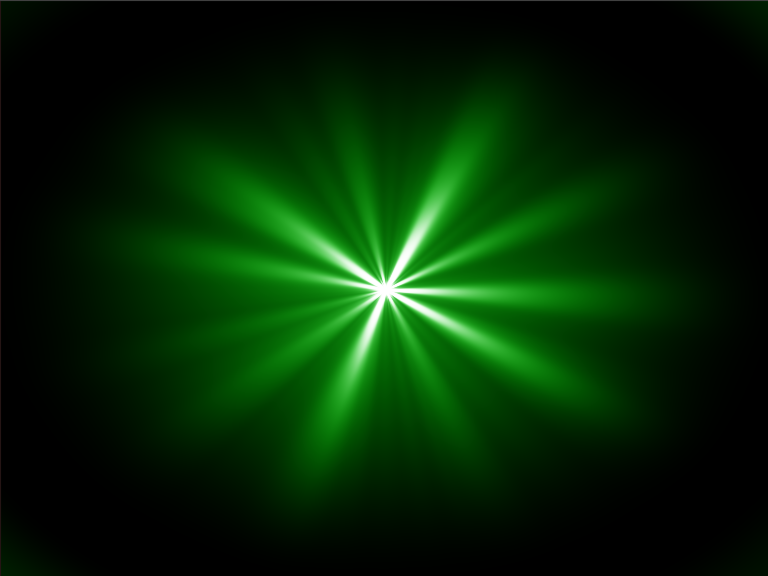
Give the GLSL for this background, as a Shadertoy shader.

```glsl
const float TAU = 6.2831853;
const int RAY_COUNT = 11;

// Each ray: direction in degrees, strength, angular half width in radians
const vec3 RAYS[RAY_COUNT] = vec3[](
    vec3(60.0, 0.78, 0.17), vec3(25.0, 0.42, 0.10), vec3(-2.0, 0.55, 0.11),
    vec3(-28.0, 0.66, 0.13), vec3(-64.0, 0.32, 0.11), vec3(-112.0, 0.66, 0.19),
    vec3(-146.0, 0.32, 0.13), vec3(-164.0, 0.14, 0.10), vec3(170.0, 0.42, 0.12),
    vec3(146.0, 0.62, 0.16), vec3(103.0, 0.28, 0.11));

vec2 randomGradient(vec2 cell) {
    float h = fract(sin(dot(cell, vec2(127.1, 311.7))) * 4375.85);
    return vec2(cos(h * TAU), sin(h * TAU));
}

float gradientNoise(vec2 p) {
    vec2 cell = floor(p);
    vec2 f = fract(p);
    vec2 blend = f * f * f * (f * (f * 6.0 - 15.0) + 10.0);
    vec2 right = vec2(1.0, 0.0);
    vec2 up = vec2(0.0, 1.0);
    float a = dot(randomGradient(cell), f);
    float b = dot(randomGradient(cell + right), f - right);
    float c = dot(randomGradient(cell + up), f - up);
    float d = dot(randomGradient(cell + 1.0), f - 1.0);
    return mix(mix(a, b, blend.x), mix(c, d, blend.x), blend.y);
}

// Soft lobe around one direction, wrapped over the full turn
float rayLobe(float angle, float direction, float width) {
    float offset = mod(angle - direction + 0.5 * TAU, TAU) - 0.5 * TAU;
    return exp(-offset * offset / (width * width));
}

// Brightness by direction: broad rays plus fine streaks
float rayPattern(vec2 p, float base) {
    float angle = atan(p.y, p.x);
    float light = base;
    for (int i = 0; i < RAY_COUNT; i++) {
        light += RAYS[i].y * rayLobe(angle, radians(RAYS[i].x), RAYS[i].z);
    }
    vec2 direction = p / max(length(p), 0.0001);
    return light + 0.10 * gradientNoise(direction * 9.0 + 3.7);
}

// Radius of an ellipse that shares the canvas proportions
float canvasRadius(vec2 p, float aspect) {
    return length(p * vec2(inversesqrt(aspect), sqrt(aspect)));
}

float softLimit(float value) {
    return value / pow(1.0 + pow(value, 12.0), 1.0 / 12.0);
}

float starburst(vec2 p, float radius) {
    float rays = rayPattern(p, 0.70);
    float fade = 1.0 - smoothstep(0.0, 0.6, radius);
    float body = 0.58 * rays;
    float core = 0.017 * rays * rays / max(radius, 0.004);
    return softLimit(min(fade * (body + core), 4.0));
}

// Pure green in the dark, whitening near full brightness
vec3 greenGlow(float brightness) {
    float tint = pow(brightness, 4.5);
    return vec3(tint, brightness, tint);
}

float edgeLine(float distanceToEdge, float width, float pixel) {
    return 1.0 - smoothstep(width - pixel, width + pixel, distanceToEdge);
}

void mainImage(out vec4 fragColor, in vec2 fragCoord) {
    float pixel = 1.0 / iResolution.y;
    float aspect = iResolution.x * pixel;
    vec2 canvas = fragCoord * pixel;
    vec2 p = canvas - 0.5 * vec2(aspect, 1.0);

    // Central burst
    vec2 fromCore = p - vec2(0.0035, -0.0035);
    float brightness = starburst(fromCore, canvasRadius(fromCore, aspect));

    // Faint light returning in the corners
    float cornerLight = smoothstep(0.69, 0.84, canvasRadius(p, aspect));
    brightness += cornerLight * (0.10 + 0.03 * sign(p.x) * sign(p.y));
    vec3 color = greenGlow(brightness);

    // Thin border along the top and left
    vec3 topColor = vec3(0.25);
    vec3 leftColor = vec3(0.14, 0.08, 0.08);
    color = mix(color, leftColor, edgeLine(canvas.x, 0.002, 0.5 * pixel));
    color = mix(color, topColor, edgeLine(1.0 - canvas.y, 0.002, 0.5 * pixel));

    fragColor = vec4(color, 1.0);
}
```
